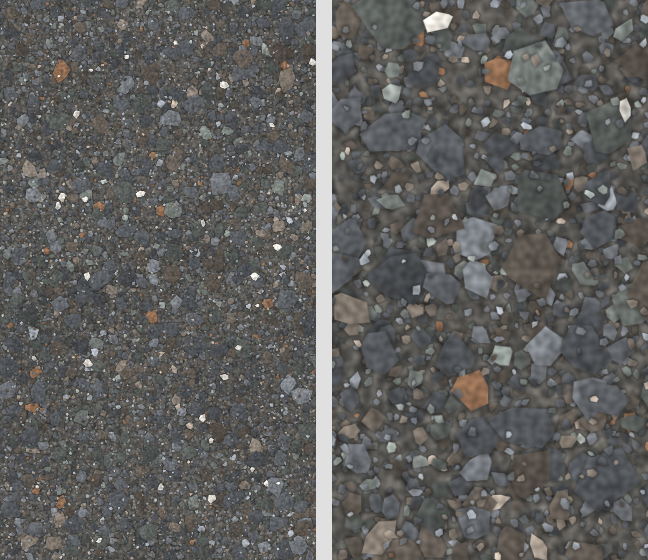
Left: the whole. Right: its middle third, enlarged.
Write a WebGL 2 fragment shader that draws this texture.

```glsl
#version 300 es
precision highp float;
// Worn asphalt: angular dark stones, pale chips and gritty binder.

uniform vec2 u_resolution;
out vec4 fragColor;

const float TAU = 6.28318;
const int   SIDES = 6;                          // facets per stone outline
const vec3  BINDER = vec3(0.352, 0.343, 0.328);
const vec3  COOL = vec3(0.965, 1.0, 1.045);     // tints multiply a grey
const vec3  GREEN = vec3(0.97, 1.02, 0.99);
const vec3  WARM = vec3(1.07, 0.99, 0.91);
const vec3  RUST = vec3(0.56, 0.42, 0.32);
const vec3  CHIP = vec3(0.88, 0.865, 0.835);
const vec2  DARK_RANGE = vec2(0.285, 0.385);
const vec2  MID_RANGE = vec2(0.40, 0.52);
const vec2  PALE_RANGE = vec2(0.52, 0.72);
const float RUST_SHARE = 0.015;
const float RIM_SHADE = 0.17;
const float RIM_WIDTH = 0.006;                  // in canvas widths
const float EDGE_BLUR = 0.0022;
const float GRAIN_FREQ = 125.0;
const float GRAIN_GAIN = 0.15;

vec3 hash3(vec3 p) {
    p = fract(p * vec3(0.1031, 0.1030, 0.0973));
    p += dot(p, p.yxz + 33.33);
    return fract((p.xxy + p.yxx) * p.zyx);
}

float cornerGradient(vec2 cell, vec2 offset) {
    float a = TAU * hash3(vec3(cell, 3.7)).x;
    return dot(vec2(cos(a), sin(a)), offset);
}

float gradientNoise(vec2 p) {
    vec2 i = floor(p), f = fract(p);
    vec2 u = f * f * f * (f * (f * 6.0 - 15.0) + 10.0);
    vec2 e = vec2(0.0, 1.0);
    return mix(mix(cornerGradient(i, f), cornerGradient(i + e.yx, f - e.yx), u.x),
               mix(cornerGradient(i + e.xy, f - e.xy), cornerGradient(i + e.yy, f - e.yy), u.x), u.y);
}

// Signed distance to a random convex polygon, stretched and turned.
float stoneDistance(vec2 q, float radius, vec3 key, vec3 rnd) {
    float turn = TAU * rnd.x, c = cos(turn), s = sin(turn);
    q = mat2(c, s, -s, c) * q;
    q.y *= mix(1.0, 1.55, rnd.y);
    float d = -radius;
    for (int k = 0; k < SIDES; k++) {
        vec3 h = hash3(key + vec3(0.0, 0.0, 11.3 + 5.7 * float(k)));
        float a = (float(k) + 0.8 * h.x) * TAU / float(SIDES);
        d = max(d, dot(q, vec2(cos(a), sin(a))) - radius * mix(0.65, 1.0, h.y));
    }
    return d;
}

vec3 stoneColor(vec3 rnd, float midShare, float paleShare) {
    if (rnd.z < RUST_SHARE) return RUST;
    vec2 range = rnd.x < paleShare ? PALE_RANGE
               : rnd.x < paleShare + midShare ? MID_RANGE : DARK_RANGE;
    vec3 tint = rnd.z < 0.55 ? COOL : rnd.z < 0.76 ? GREEN : WARM;
    return mix(range.x, range.y, rnd.y) * tint;
}

// Paints one size class; shares = (filled cells, mid tones, pale tones).
void paintStones(inout vec3 color, vec2 p, float cells, vec2 radii, vec3 shares, float seed) {
    vec2 g = p * cells, base = floor(g);
    float blur = 0.5 * cells * max(EDGE_BLUR, 1.0 / u_resolution.x);
    float rim = min(cells * RIM_WIDTH, 0.3);
    for (int j = -1; j <= 1; j++)
    for (int i = -1; i <= 1; i++) {
        vec2 cell = base + vec2(i, j);
        vec3 key = vec3(cell + 40.0, seed);
        vec3 place = hash3(key);
        if (place.z > shares.x) continue;
        vec3 shape = hash3(key + vec3(0.0, 0.0, 101.0));
        vec2 q = g - cell - 0.2 - 0.6 * place.xy;
        float radius = mix(radii.x, radii.y, shape.z);
        if (length(q) > radius * 1.5 + rim) continue;
        float d = stoneDistance(q, radius, key, shape);
        vec3 rnd = hash3(key + vec3(0.0, 0.0, 203.0));
        vec3 face = shares.z >= 1.0 ? CHIP * mix(0.88, 1.05, rnd.y)
                                    : stoneColor(rnd, shares.y, shares.z);
        face *= 1.0 + 0.08 * dot(q, vec2(-0.6, 0.8)) / radius;
        color *= 1.0 - RIM_SHADE * (1.0 - smoothstep(0.0, rim, d));
        color = mix(color, face, 1.0 - smoothstep(-blur, blur, d));
    }
}

void main() {
    vec2 p = gl_FragCoord.xy / u_resolution.x;

    // Binder with dense fine grit
    vec3 color = BINDER * (1.0 + 0.45 * gradientNoise(p * 75.0));
    paintStones(color, p, 88.0, vec2(0.28, 0.55), vec3(0.65, 0.38, 0.13), 1.0);

    // Stones from small to large
    paintStones(color, p, 44.0, vec2(0.28, 0.60), vec3(0.52, 0.28, 0.08), 7.0);
    paintStones(color, p, 24.0, vec2(0.28, 0.60), vec3(0.50, 0.22, 0.035), 13.0);
    paintStones(color, p, 14.0, vec2(0.28, 0.56), vec3(0.52, 0.14, 0.0), 19.0);

    // Loose grit and rare white chips on top
    paintStones(color, p, 70.0, vec2(0.18, 0.46), vec3(0.24, 0.40, 0.20), 29.0);
    paintStones(color, p, 23.0, vec2(0.16, 0.38), vec3(0.032, 0.0, 1.0), 37.0);

    // Mineral grain, mottling and broad wear
    float grain = gradientNoise(p * GRAIN_FREQ) + 0.7 * gradientNoise(p * 52.0 + 9.0);
    color *= 1.0 + GRAIN_GAIN * 2.0 * grain;
    color *= 1.03 + 0.10 * gradientNoise(p * 3.0 + 5.0);
    fragColor = vec4(clamp(color, 0.0, 1.0), 1.0);
}
```
